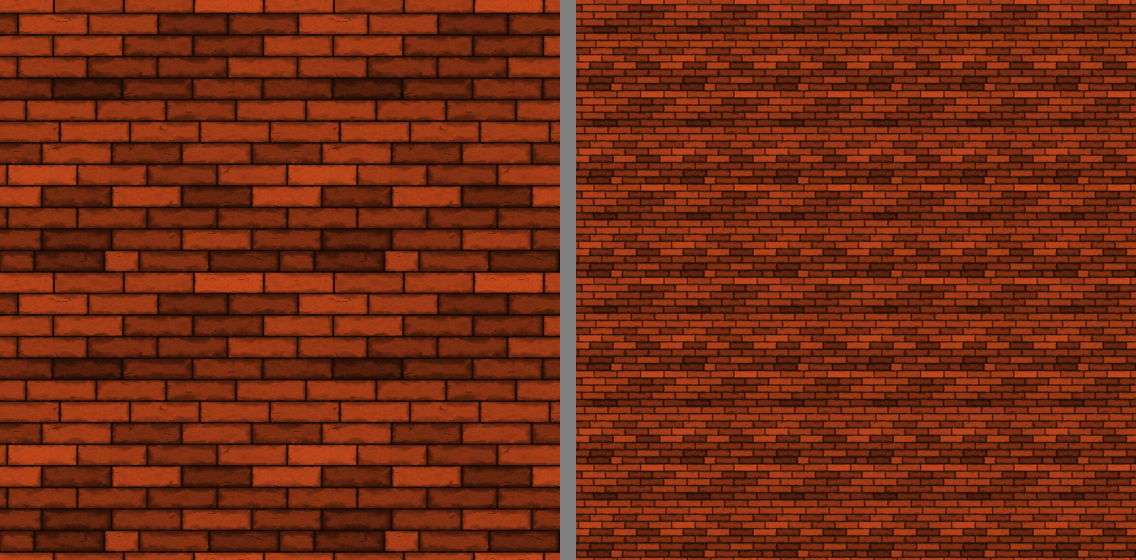
Left: one tile. Right: repeated 3 by 3.
Write a Shadertoy shader that draws this texture.

```glsl
const float ROWS = 13.0;        // rows in one repeat
const float REPEATS = 2.0;      // repeats across and down
const float HALF_BRICK = 1.625; // half a brick length, in row heights
const int MIXED_ROW = 11;       // the row that holds half bricks
const vec3 CLAY = vec3(1.0, 0.366, 0.14);

// Start of each row's first joint, in half bricks
const float ROW_SHIFT[13] = float[13](0.52, 1.52, 0.5, 1.5, 0.75, 1.71, 1.19,
                                      0.21, 1.19, 0.21, 1.19, -0.02, 1.54);
// Each row's average tone, the swing about it and the brick where it peaks
const float ROW_TONE[13] = float[13](0.56, 0.52, 0.48, 0.27, 0.62, 0.72, 0.52,
                                     0.68, 0.52, 0.47, 0.41, 0.30, 0.70);
const float ROW_SWING[13] = float[13](0.29, 0.23, 0.2, 0.15, 0.1, 0.04, 0.17,
                                      0.2, 0.22, 0.1, 0.2, 0.17, 0.16);
const float ROW_PEAK[13] = float[13](0.22, -0.3, -0.44, 2.0, -0.5, 1.5, 0.0,
                                     0.0, 1.0, 0.5, 2.0, 1.7, 2.3);

float hash(vec2 p) {
    return fract(sin(dot(p, vec2(127.1, 311.7))) * 43758.55);
}

float cornerGradient(vec2 cell, vec2 offset, vec2 f, vec2 period) {
    float angle = 6.28318 * hash(mod(cell + offset, period));
    return dot(vec2(cos(angle), sin(angle)), f - offset);
}

// Gradient noise that wraps after period cells, about -0.7 to 0.7
float noise(vec2 p, vec2 period) {
    vec2 cell = floor(p), f = fract(p);
    vec2 w = f * f * f * (f * (f * 6.0 - 15.0) + 10.0);
    float low = mix(cornerGradient(cell, vec2(0, 0), f, period),
                    cornerGradient(cell, vec2(1, 0), f, period), w.x);
    float high = mix(cornerGradient(cell, vec2(0, 1), f, period),
                     cornerGradient(cell, vec2(1, 1), f, period), w.x);
    return mix(low, high, w.y);
}

// Wrapping noise with whole-number frequencies in row heights
float grain(vec2 p, vec2 frequency) {
    return noise(p * frequency, ROWS * frequency);
}

float fbm(vec2 p, vec2 frequency) {
    float sum = 0.0, amplitude = 1.0;
    for (int i = 0; i < 4; i++) {
        sum += amplitude * grain(p, frequency);
        frequency *= 2.0;
        amplitude *= 0.55;
    }
    return sum;
}

// Start and length of the brick at h, in half bricks
vec2 brickSpan(float h, bool mixedRow) {
    if (mixedRow && h < 4.0) {
        if (h < 1.0) return vec2(0.0, 1.0);
        return h < 3.0 ? vec2(1.0, 2.0) : vec2(3.0, 1.0);
    }
    return vec2(2.0 * floor(h * 0.5), 2.0);
}

// Tone of a brick from 0 to 1: a wave along the row plus a small random part
float brickTone(int r, vec2 span) {
    float waves = r == 6 || r == 8 ? 2.0 : 1.0;
    float wave = cos(1.5708 * waves * (0.5 * span.x - ROW_PEAK[r]));
    float jitter = 0.14 * (hash(vec2(span.x, r)) - 0.5);
    float tone = ROW_TONE[r] + ROW_SWING[r] * wave + jitter;
    return clamp(tone + 0.3 * (2.0 - span.y), 0.08, 0.95);
}

// Distance inwards from the edge of a rounded box
float insideBox(vec2 p, vec2 halfSize, float radius) {
    vec2 q = abs(p) - halfSize + radius;
    return radius - length(max(q, 0.0)) - min(max(q.x, q.y), 0.0);
}

// Short thin scratches along a noise contour
float scratches(vec2 p, float pixel) {
    float contour = abs(grain(p, vec2(1, 3)) + 0.12 * grain(p, vec2(6, 6)));
    float patches = smoothstep(0.3, 0.42, grain(p + 3.7, vec2(1, 2)));
    return patches * (1.0 - smoothstep(0.01, 0.03 + pixel, contour));
}

float brickLevel(vec2 p, float tone, float edge, float pixel) {
    float blotch = fbm(p, vec2(1, 2));
    float fine = fbm(p + 5.3, vec2(4, 6));
    float level = mix(0.3, 0.81, tone) + 0.08 * blotch + 0.04 * fine;

    // Flaked patches and scratches
    level -= 0.06 * smoothstep(0.1, 0.16, blotch * 0.5 + fine * 0.4);
    level *= 1.0 - 0.3 * scratches(p, pixel);

    // Uneven sooty borders, deeper on the darker bricks
    float reach = mix(0.42, 0.18, tone) * (1.0 + 1.2 * blotch);
    float soot = 1.0 - smoothstep(0.0, max(reach, 0.1), edge + 0.05 * fine);
    return level * (1.0 - mix(0.6, 0.33, tone) * soot);
}

void mainImage(out vec4 fragColor, in vec2 fragCoord) {
    vec2 uv = fragCoord / iResolution.xy;
    vec2 p = uv * ROWS * REPEATS;
    float pixel = ROWS * REPEATS / iResolution.y;

    // Find the row, counted downwards, and the brick in it
    float down = ROWS * REPEATS - p.y - 0.626;
    int r = int(mod(floor(down), ROWS));
    float h = mod(p.x / HALF_BRICK - ROW_SHIFT[r], 8.0);
    vec2 span = brickSpan(h, r == MIXED_ROW);
    float tone = brickTone(r, span);

    // Brick outline with a slightly ragged edge
    vec2 halfSize = 0.5 * vec2(span.y * HALF_BRICK, 1.0);
    vec2 local = vec2((h - span.x) * HALF_BRICK, 1.0 - fract(down)) - halfSize;
    float edge = insideBox(local, halfSize, mix(0.2, 0.07, tone));
    edge += 0.02 * grain(p, vec2(4, 4));

    // Dark joint around the clay
    float level = brickLevel(p, tone, edge, pixel);
    float clay = smoothstep(0.03 - 0.5 * pixel, 0.04 + 0.5 * pixel, edge);
    fragColor = vec4(CLAY * mix(0.1, level, clay), 1.0);
}
```
